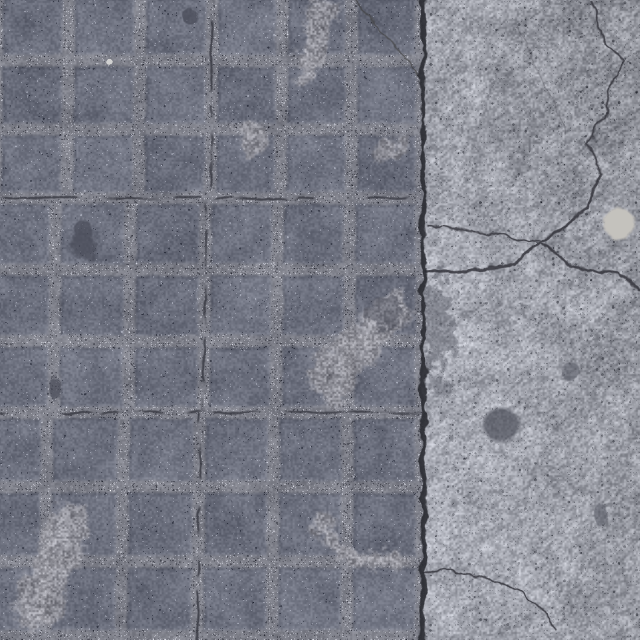
This texture is drawn by a WebGL 1 fragment shader. Its source:

```glsl
precision highp float;
uniform vec2 u_resolution;

float hash(vec2 p) {
  vec3 q = fract(p.xyx * 0.1031);
  q += dot(q, q.yzx + 33.33);
  return fract((q.x + q.y) * q.z);
}

float noise(vec2 p) {
  vec2 i = floor(p), f = fract(p), e = vec2(0, 1);
  f = f * f * (3.0 - 2.0 * f);
  return mix(mix(hash(i), hash(i + e.yx), f.x),
             mix(hash(i + e), hash(i + e.yy), f.x), f.y) - 0.5;
}

// Layered noise centred on zero
float fbm(vec2 p) {
  float sum = 0.0, amp = 0.53;
  for (int i = 0; i < 4; i++) {
    sum += amp * noise(p);
    p = mat2(1.6, 1.2, -1.2, 1.6) * p + 7.3;
    amp *= 0.5;
  }
  return sum;
}

float segment(vec2 p, vec4 s) {
  vec2 d = s.zw - s.xy, v = p - s.xy;
  return length(v - d * clamp(dot(v, d) / dot(d, d), 0.0, 1.0));
}

float path(vec2 p, vec4 s, vec4 t) {
  return min(segment(p, s), min(segment(p, vec4(s.zw, t.xy)), segment(p, t)));
}

float line(float d, float width, float aa) {
  return 1.0 - smoothstep(width - aa, width + aa, d);
}

// Ragged ellipse: centre and radii
float spot(vec2 p, vec4 s, float rag) {
  return 1.0 - smoothstep(0.8, 1.1, length((p - s.xy) / s.zw) + rag);
}

// Scattered grains, one candidate per cell
float grains(vec2 p, float scale, float density) {
  vec2 g = p * scale, id = floor(g) + scale;
  float r = 0.15 + 0.2 * hash(id + 5.0);
  float d = length(fract(g) - 0.35 - 0.3 * hash(id + 3.0));
  return step(1.0 - density, hash(id)) * (1.0 - smoothstep(r * 0.5, r, d));
}

vec3 pavers(vec2 p, float rough, float fine, float aa) {
  // Three courses, each with its own joint and pitch
  float mid = step(2.38, p.y), low = step(4.95, p.y);
  float top = 2.38 + 2.57 * low;
  float joint = 2.55 - 0.05 * mid - 0.04 * low - 0.012 * p.y;
  vec2 pitch = vec2((5.06 - joint) / 3.0, 0.826 + 0.031 * mid + 0.038 * low);
  if (p.x < joint) pitch.x = 0.86 + 0.04 * mid + 0.015 * low;
  vec2 local = (p - vec2(joint, top)) / pitch;
  vec2 rib = (fract(local + 0.5) - 0.5) * pitch + 0.025 * noise(p * 7.0);
  vec2 d = abs(rib);
  float ribD = min(d.x, d.y), raised = 1.0 - smoothstep(0.045, 0.105, ribD);
  float tone = hash(floor(local) + 50.0 + 9.0 * (mid + low)) - 0.5;
  vec3 col = mix(vec3(0.425, 0.44, 0.495) + 0.035 * tone, vec3(0.51, 0.515, 0.55), raised * 0.85);
  col += 0.13 * rough + 0.11 * fine;

  // Shaded and lit flanks
  float flank = line(abs(ribD - 0.085), 0.02, 0.02);
  col += flank * mix(0.025, -0.045, step(0.0, d.x < d.y ? rib.x : rib.y));

  // Grit gathers on the ribs
  float amount = mix(0.025, 0.2, raised);
  for (int i = 0; i < 3; i++) {
    float scale = 20.0 + 9.0 * float(i);
    col += 0.17 * (grains(p, scale + 3.0, amount) - grains(p, scale, amount));
  }

  // Open joints
  vec2 seam = abs(p - vec2(joint, p.y < 3.6 ? 2.38 : 4.95) + 0.07 * fbm(p * 5.0));
  float gap = line(min(seam.x, seam.y), 0.014, aa) * smoothstep(-0.25, 0.1, noise(p * 6.0));
  return mix(col, vec3(0.23, 0.235, 0.27), gap * 0.85);
}

vec3 slab(vec2 p, float rough, float fine) {
  float streak = noise(mat2(0.8, 0.6, -0.6, 0.8) * p * vec2(16, 32));
  float light = 0.605 + 0.035 * smoothstep(0.5, 4.5, p.y) - 0.025 * (p.x - 6.3);
  vec3 col = light * vec3(0.985, 1, 1.055) + 0.22 * rough + 0.19 * fine + 0.14 * streak;
  return col - 0.2 * grains(p, 15.0, 0.12) - 0.13 * grains(p, 29.0, 0.2);
}

// Worn patches where pale aggregate shows
float wornPatches(vec2 p, float rag) {
  float d = segment(p, vec4(3.88, 0.1, 3.68, 0.88)) - 0.15;
  d = min(d, segment(p, vec4(3, 1.6, 3.04, 1.7)) - 0.17);
  d = min(d, segment(p, vec4(4.63, 1.8, 4.77, 1.76)) - 0.1);
  d = min(d, path(p, vec4(4.68, 3.7, 4.35, 4.15), vec4(3.93, 4.45, 4.02, 4.65)) - 0.23);
  d = min(d, path(p, vec4(3.85, 6.25, 4.05, 6.6), vec4(4.3, 6.7, 4.75, 6.72)) - 0.12);
  d = min(d, segment(p, vec4(0.82, 6.32, 0.45, 7.3)) - 0.28);
  return 1.0 - smoothstep(-0.07, 0.05, d + rag * 0.32);
}

float slabCracks(vec2 p, float aa) {
  float d = path(p, vec4(7.1, 0, 7.2, 0.4), vec4(7.48, 0.75, 7.3, 1.1));
  d = min(d, path(p, vec4(7.3, 1.1, 7.28, 1.38), vec4(7.05, 1.7, 7.22, 2.1)));
  d = min(d, segment(p, vec4(5.15, 2.7, 6.5, 2.9)));
  d = min(d, path(p, vec4(5.1, 6.88, 5.4, 6.83), vec4(6.25, 7.1, 6.7, 7.55)));
  d = min(d, path(p, vec4(7.22, 2.1, 7.05, 2.45), vec4(6.8, 2.7, 6.5, 2.92)) - 0.007);
  d = min(d, path(p, vec4(6.5, 2.92, 6.15, 3.15), vec4(5.6, 3.26, 5.1, 3.24)) - 0.009);
  d = min(d, path(p, vec4(6.5, 2.92, 6.85, 3.2), vec4(7.5, 3.3, 7.68, 3.5)) - 0.005);
  float faint = segment(p, vec4(6.2, 0.3, 6.8, 1.6));
  return max(line(d, 0.011, aa), 0.35 * line(faint, 0.008, aa));
}

void main() {
  vec2 p = gl_FragCoord.xy / u_resolution;
  p = vec2(p.x, 1.0 - p.y) * 7.68;
  float aa = 7.68 / min(u_resolution.x, u_resolution.y);
  float rough = fbm(p * 3.5), fine = noise(p * 42.0), rag = fbm(p * 8.0 + 20.0);
  vec2 bent = p + 0.11 * vec2(fbm(p * 6.0), fbm(p * 6.0 + 60.0));

  // Pavers with worn patches and stains
  vec3 tile = pavers(p, rough, fine, aa);
  tile = mix(tile, vec3(0.6, 0.6, 0.63) + 0.3 * (fine + rag), wornPatches(p, rag) * 0.85);
  float stain = max(spot(p, vec4(1, 2.9, 0.17, 0.25), rag), spot(p, vec4(2.28, 0.19, 0.1, 0.1), rag));
  stain = max(stain, spot(p, vec4(0.66, 4.68, 0.07, 0.15), rag));
  stain = max(stain, 0.6 * spot(p, vec4(4.58, 3.7, 0.22, 0.2), rag * 2.0));
  tile = mix(tile, vec3(0.28, 0.29, 0.34), stain * 0.7);
  tile = mix(tile, vec3(0.82), spot(p, vec4(1.32, 0.74, 0.04, 0.04), rag));
  tile = mix(tile, vec3(0.25), 0.7 * line(segment(bent, vec4(4.25, 0, 5.06, 0.9)), 0.008, aa));

  // Slab with spots and cracks
  vec3 stone = slab(p, rough, fine);
  float marks = max(spot(p, vec4(6.86, 4.45, 0.11, 0.11), rag), spot(p, vec4(7.2, 6.18, 0.08, 0.13), rag));
  marks = max(marks, 0.7 * spot(p, vec4(5.27, 3.95, 0.2, 0.6), rag * 2.0));
  marks = max(marks * 0.75, spot(p, vec4(6.01, 5.1, 0.22, 0.22), rag * 0.3));
  stone = mix(stone, vec3(0.4, 0.41, 0.45) + 0.08 * fine, marks);
  stone = mix(stone, vec3(0.77, 0.76, 0.74), spot(p, vec4(7.43, 2.68, 0.19, 0.19), rag * 0.4));
  stone = mix(stone, vec3(0.2, 0.2, 0.23), 0.85 * slabCracks(bent, aa));

  // Deep joint between the surfaces
  float edge = bent.x - 5.08;
  vec3 col = mix(tile, stone, smoothstep(-aa, aa, edge));
  float gap = line(abs(edge), 0.027 + 0.03 * noise(p * vec2(4, 9)), aa);
  gl_FragColor = vec4(mix(col, vec3(0.16, 0.165, 0.19), gap * 0.9), 1);
}
```
